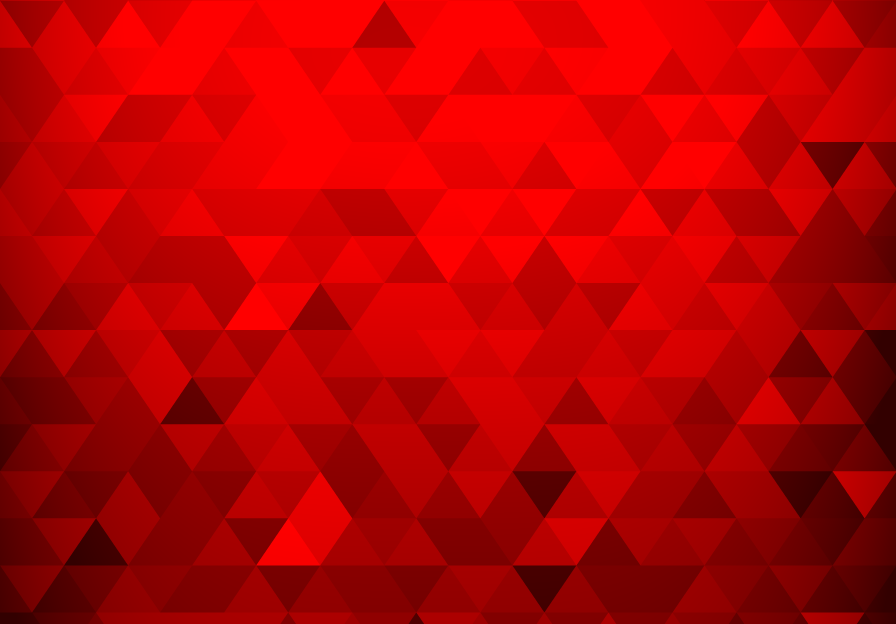
A Shadertoy shader for this background:

```glsl
float hash(vec3 cell) {
    return fract(sin(dot(cell, vec3(12.99, 78.23, 37.72))) * 4375.85);
}

// Soft light: brightest at the upper middle, fading down and to the sides
float glow(vec2 uv) {
    float side = abs(uv.x - 0.49) * 2.0;
    float fall = mix(0.52, 0.94, smoothstep(-0.25, 1.05, uv.y));
    float spot = 0.1 * exp(-dot(uv - vec2(0.45, 0.8), uv - vec2(0.45, 0.8)) * 9.0);
    return fall + spot - 0.32 * pow(side, 4.0);
}

// Tone offset of one triangle, in steps so that some neighbours merge
float facetTone(vec3 cell) {
    float tone = (floor(hash(cell) * 5.0) - 2.0) * 0.055;
    float accent = hash(cell + 41.0);
    tone += 0.27 * step(0.955, accent);
    tone -= 0.2 * step(accent, 0.075);
    return tone;
}

float mosaic(vec2 uv) {
    // 14 triangle sides across, 13.25 rows down from the top edge
    vec2 p = vec2(uv.x * 13.99, (1.0 - uv.y) * 13.26 - 0.015);

    // Three families of lines enclose each triangle
    vec3 cell = floor(vec3(p.x + 0.5 * p.y, p.x - 0.5 * p.y, p.y));
    return clamp(glow(uv) + facetTone(cell), 0.2, 1.0);
}

void mainImage(out vec4 fragColor, in vec2 fragCoord) {
    // Average a 4 by 4 grid of samples to smooth the edges
    float red = 0.0;
    for (int i = 0; i < 16; i++) {
        vec2 offset = (vec2(i % 4, i / 4) + 0.5) / 4.0 - 0.5;
        red += mosaic((fragCoord + offset) / iResolution.xy);
    }
    fragColor = vec4(red / 16.0, 0.0, 0.0, 1.0);
}
```
